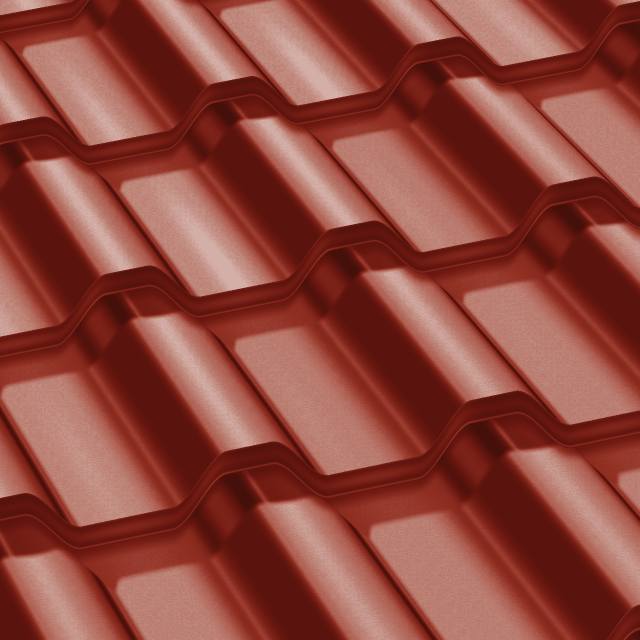
Give the GLSL for this texture, as a Shadertoy shader.

```glsl
// Glossy red metal roof tiles in slanting perspective rows, each row ending in a wavy lip.
// A projective grid gives tile coordinates (u across, v down the slope); a height profile
// bends them into rolls and pans, and a tone from 0 to 5 is looked up in a colour ramp.

const vec2 ORIGIN = vec2(0.560, 0.349);   // crest of one lip, y pointing down
const vec2 ACROSS = vec2(0.3534, -0.0665);
const vec2 DOWN = vec2(0.1576, 0.2161);
const vec2 TAPER = vec2(0.009, -0.082);   // perspective change per tile
const float PAN_DEPTH = 0.065;
const float LIP_HEIGHT = 0.034;

float hash(vec2 p) {
    return fract(sin(dot(p, vec2(127.1, 311.7))) * 43758.5453);
}

float bump(float x, float center, float width) {
    float d = (x - center) / width;
    return exp(-d * d);
}

// Plateau that rises from a to b and falls from c to d
float band(float x, float a, float b, float c, float d) {
    return smoothstep(a, b, x) * (1.0 - smoothstep(c, d, x));
}

vec3 ramp(float tone) {
    vec3 colors[6] = vec3[6](
        vec3(0.27, 0.06, 0.04), vec3(0.41, 0.09, 0.06), vec3(0.56, 0.18, 0.13),
        vec3(0.68, 0.36, 0.31), vec3(0.73, 0.49, 0.44), vec3(0.83, 0.69, 0.66));
    float x = clamp(tone, 0.0, 4.99);
    int i = int(x);
    return mix(colors[i], colors[i + 1 > 5 ? 5 : i + 1], fract(x));
}

float rowScale(float row) {
    return 1.0 / (1.0 + TAPER.y * row);
}

// Drop of the surface below the roll crests
float profile(float u, float row) {
    return PAN_DEPTH * rowScale(row) * band(fract(u), 0.06, 0.30, 0.66, 0.88);
}

vec2 toTile(vec2 q) {
    return inverse(mat2(ACROSS - q * TAPER.x, DOWN - q * TAPER.y)) * (q - ORIGIN);
}

// Returns u on the lip of a row above or below q, and the distance of q below that lip
vec2 lipDistance(vec2 q, float row) {
    float w = 1.0 + TAPER.y * row;
    float u = (q.x * w - ORIGIN.x - DOWN.x * row) / (ACROSS.x - TAPER.x * q.x);
    float y = (ORIGIN.y + ACROSS.y * u + DOWN.y * row) / (w + TAPER.x * u);
    return vec2(u, q.y - y - profile(u, row));
}

// Finds the tile coordinates of the bent surface by bisection
vec2 surfaceTile(vec2 q, float row) {
    float lo = toTile(q).x;
    float hi = toTile(q - vec2(0.0, PAN_DEPTH * rowScale(row))).x;
    for (int i = 0; i < 12; i++) {
        float mid = 0.5 * (lo + hi);
        if (toTile(q - vec2(0.0, profile(mid, row))).x > mid) lo = mid; else hi = mid;
    }
    return toTile(q - vec2(0.0, profile(0.5 * (lo + hi), row)));
}

float lipTone(float u, float s) {
    float p = fract(u);
    float tone = 0.35 + 0.9 * bump(p, 0.48, 0.24) * bump(s, 0.45, 0.4);
    tone += 0.5 * bump(p, 0.82, 0.07) + 0.4 * bump(s, 0.5, 0.25);
    return tone + 1.3 * bump(s, 0.93, 0.05) + 0.9 * bump(s, 0.0, 0.06);
}

float tileTone(vec2 tile, float row, float glow) {
    float p = fract(tile.x);
    float c = fract(tile.x + 0.5) - 0.5;
    float t = tile.y - row + 1.0;
    float vary = hash(vec2(floor(tile.x + 0.2), row));

    // Lit roll, lit pan, dark face between them
    float roll = band(c, -0.18, -0.09, 0.0, 0.20);
    float pan = band(p, 0.265, 0.30, mix(0.50, 0.58, vary), 0.70);
    float tone = 1.5 + 2.3 * roll + (2.45 + 0.3 * vary) * pan;
    tone -= 0.9 * band(p, 0.70, 0.75, 0.82, 0.89);
    tone += (0.7 + 0.5 * glow) * bump(c, -0.035, 0.05);
    tone += glow * (0.4 + vary) * bump(p, 0.38 + 0.12 * vary, 0.06) * smoothstep(0.1, 0.9, t);
    tone += 0.8 * bump(p, 0.69, 0.014) + 0.6 * bump(p, 0.865, 0.012);

    // Overlap seam on the right of the roll
    tone = mix(tone, 0.1, bump(p, 0.225, 0.024)) + 0.9 * bump(p, 0.262, 0.012);

    // Pressed neck at the top of each tile
    float start = 0.245 + 0.035 * bump(c, 0.0, 0.15) + 0.05 * bump(p, 0.28, 0.03);
    float neck = 1.9 - 0.7 * bump(c, -0.08, 0.16) + 0.4 * bump(p, 0.45, 0.15);
    neck += 1.2 * bump(c, -0.105, 0.012);
    neck -= 1.5 * bump(c, -0.16, 0.035) + 1.4 * bump(p, 0.72, 0.03);
    return mix(neck, tone, smoothstep(start - 0.015, start + 0.02, t));
}

vec3 roofColor(vec2 q) {
    float row = -3.0;
    vec2 lip = vec2(0.0, 1.0);
    for (float k = -3.0; k < 4.0; k++) {
        vec2 d = lipDistance(q, k);
        if (d.y > 0.0) { lip = d; row = k + 1.0; }
    }
    float s = lip.y / (LIP_HEIGHT * rowScale(row - 1.0));
    if (s < 1.0) return ramp(lipTone(lip.x, s));

    float glow = 1.0 - smoothstep(0.1, 0.8, length(q - vec2(0.3, 0.25)));
    float tone = tileTone(surfaceTile(q, row), row, glow);
    tone *= mix(0.5, 1.0, smoothstep(1.0, 1.7, s));
    float grain = hash(floor(q * 450.0)) - 0.5;
    return ramp(tone + 0.3 * grain * smoothstep(1.0, 3.5, tone));
}

void mainImage(out vec4 fragColor, in vec2 fragCoord) {
    vec3 sum = vec3(0.0);
    for (int i = 0; i < 4; i++) {
        vec2 offset = vec2(i % 2, i / 2) * 0.5 - 0.25;
        vec2 uv = (fragCoord + offset) / iResolution.xy;
        sum += roofColor(vec2(uv.x, 1.0 - uv.y));
    }
    fragColor = vec4(sum * 0.25, 1.0);
}
```
